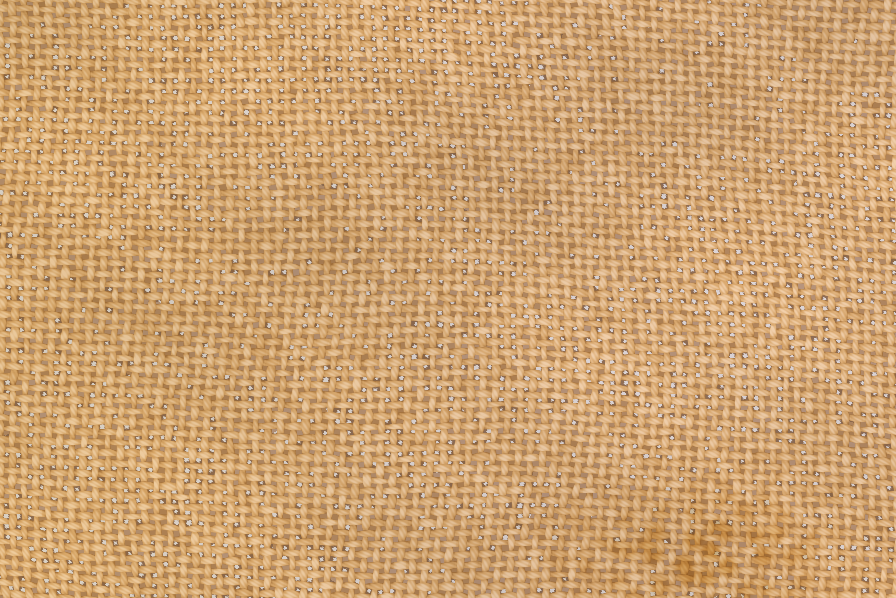
Reproduce this texture procedurally as a WebGL 1 fragment shader.

```glsl
precision highp float;
// Loose plain-weave burlap: 74 upright threads cross 57 slightly sloping ones.
// Each thread is a rounded strand that rises and dips at alternate crossings;
// layered sines vary its width, bend and tone, and open gaps show pale glints.
uniform vec2 u_resolution;

const vec2 THREADS = vec2(74.0, 57.0);
const float ROW_SLOPE = 2.6;
const float PI = 3.14159265;
const vec3 SHADOW = vec3(0.63, 0.44, 0.23);
const vec3 STRAW = vec3(0.82, 0.64, 0.41);
const vec3 CREAM = vec3(0.91, 0.79, 0.64);
const vec3 GAP_BROWN = vec3(0.66, 0.49, 0.31);
const vec3 GAP_GREY = vec3(0.69, 0.57, 0.48);
const vec3 GAP_DARK = vec3(0.46, 0.34, 0.25);
const vec3 GLINT = vec3(0.83, 0.81, 0.80);
const vec3 STAIN = vec3(0.76, 0.53, 0.24);

float hash(vec2 p) {
  return fract(sin(dot(p, vec2(127.1, 311.7))) * 4375.85);
}

// Irregular wave along one strand, about -1 to 1.
float strandWave(float along, float id, float seed) {
  float phase = 6.2832 * hash(vec2(id, seed));
  return 0.4 * sin(along * 0.43 + phase)
       + 0.35 * sin(along * 1.37 + phase * 3.0)
       + 0.25 * sin(along * 3.10 + phase * 5.0);
}

// Broad soft patches over the cloth, about -1 to 1.
float patches(vec2 p) {
  return 0.4 * sin(p.x * 7.0 + 2.0 * sin(p.y * 4.0))
       + 0.35 * sin(p.y * 9.0 - p.x * 5.0 + 1.0)
       + 0.25 * sin(p.x * 21.0 + p.y * 17.0);
}

// Nearest-point distance of jittered cells.
float cellular(vec2 p) {
  vec2 cell = floor(p);
  float nearest = 2.0;
  for (int y = -1; y <= 1; y++) {
    for (int x = -1; x <= 1; x++) {
      vec2 c = cell + vec2(float(x), float(y));
      vec2 point = c + vec2(hash(c), hash(c + 37.0));
      nearest = min(nearest, distance(p, point));
    }
  }
  return nearest;
}

// One strand: x is coverage, y is brightness.
vec2 strand(float across, float along, float id, float lift, float halfWidth, float seed, float soft) {
  float d = across - 0.09 * strandWave(along, id, seed);
  float w = halfWidth + 0.09 * strandWave(along, id, seed + 5.0) + 0.03 * lift;
  float cover = 1.0 - smoothstep(w - soft, w + soft, abs(d));
  float roundness = sqrt(max(0.0, 1.0 - d * d / (w * w)));
  float twist = sin(d * 16.0 + along * 9.0 + 6.0 * hash(vec2(id, seed)));
  float bright = 0.10 + 0.45 * roundness + 0.22 * lift + 0.09 * twist;
  bright += 0.13 * strandWave(along * 1.7, id, seed + 9.0) - 0.12 * d / w;
  return vec2(cover, bright);
}

vec3 strandColor(float bright) {
  vec3 lower = mix(SHADOW, STRAW, smoothstep(0.0, 0.5, bright));
  return mix(lower, CREAM, smoothstep(0.42, 0.95, bright));
}

// Background seen through the gap between four crossings.
vec3 gapColor(vec2 p, float openness, float soft) {
  vec2 id = floor(p + 0.5);
  vec2 offset = vec2(hash(id + 3.0), hash(id + 8.0)) - 0.5;
  vec2 local = p - id - 0.2 * offset;
  vec3 color = mix(GAP_BROWN, GAP_GREY, hash(id + 21.0));
  float present = step(hash(id + 13.0), 0.36 + 0.36 * openness);
  float radius = 0.12 + 0.10 * hash(id + 17.0);
  float size = length(local * vec2(1.0, 0.85)) + 0.04 * sin(local.x * 19.0 + local.y * 23.0 + 9.0 * offset.x);
  float spot = 1.0 - smoothstep(radius - soft, radius + soft, size);
  return mix(mix(color, GAP_DARK, 0.65 * present), GLINT, spot * present);
}

void main() {
  vec2 uv = gl_FragCoord.xy / u_resolution;
  float soft = 0.55 * THREADS.x / u_resolution.x;

  // Slope of the rows and gentle pull of the cloth
  vec2 p = uv * THREADS;
  p.x += 0.5 * sin(uv.y * 5.0 + uv.x * 4.0) + 0.12 * sin(uv.y * 13.0 - uv.x * 9.0);
  p.y += ROW_SLOPE * uv.x + 0.4 * sin(uv.x * 6.0 + uv.y * 2.0) + 0.1 * sin(uv.x * 17.0 + uv.y * 5.0);

  // Plain weave: the upper strand alternates from crossing to crossing
  vec2 id = floor(p);
  vec2 local = p - id - 0.5;
  float side = 1.0 - 2.0 * mod(id.x + id.y, 2.0);
  float warpLift = side * cos(PI * local.y);
  float weftLift = -side * cos(PI * local.x);
  vec2 warp = strand(local.x, p.y, id.x, warpLift, 0.28, 1.0, soft);
  vec2 weft = strand(local.y, p.x, id.y, weftLift, 0.31, 2.0, soft);
  vec2 upper = side > 0.0 ? warp : weft;
  vec2 lower = side > 0.0 ? weft : warp;

  // Gaps, then the lower and upper strands
  float tone = patches(uv);
  float centerFold = exp(-60.0 * (uv.x - 0.47) * (uv.x - 0.47));
  float crossing = 0.16 * (hash(id + 29.0) - 0.5);
  vec3 color = gapColor(p, tone + 0.5 * centerFold, soft);
  color = mix(color, strandColor(lower.y), lower.x);
  color = mix(color, strandColor(upper.y + crossing), upper.x);

  // Broad tone, warmer left side and a speckled stain at the lower right
  color *= 1.0 + 0.035 * tone;
  color *= mix(vec3(1.0, 0.985, 0.94), vec3(1.01, 1.0, 1.02), smoothstep(0.0, 0.7, uv.x));
  vec2 fromStain = (uv - vec2(0.79, 0.07)) * vec2(7.0, 9.0);
  float speckle = 1.0 - smoothstep(0.15, 0.6, cellular(uv * vec2(36.0, 24.0)));
  color = mix(color, color * STAIN / STRAW, exp(-dot(fromStain, fromStain)) * (0.15 + 0.85 * speckle));

  gl_FragColor = vec4(clamp(color, 0.0, 1.0), 1.0);
}
```
